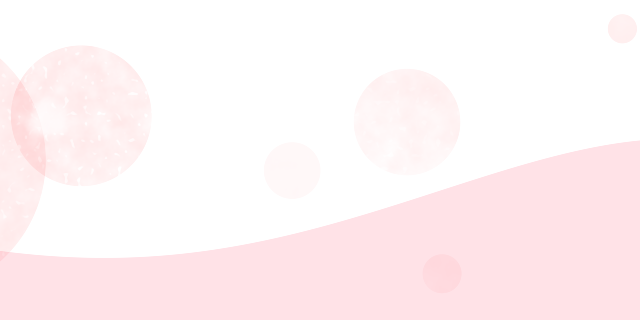
Write a Shadertoy shader that draws this background.

```glsl
// Pale watercolour discs floating over a white page with a pink hill below.
// The hill is a smooth polynomial curve; each disc multiplies the page by a
// rosy wash whose pigment is mottled with gradient noise.

// All lengths are in canvas heights, origin at the lower left.
const vec3 PAPER = vec3(1.0);
const vec3 HILL_PINK = vec3(1.0, 0.886, 0.906);
const vec3 ABSORPTION = vec3(0.0, 1.0, 0.98);   // light removed by pigment

const vec2 HILL_VALLEY = vec2(0.3255, 0.194);   // lowest point of the curve
const vec3 HILL_SHAPE = vec3(0.218, 0.018, -0.0418); // t^2, t^3, t^4 terms

const int DISC_COUNT = 6;
// Centre x, centre y, radius, pigment strength
const vec4 DISCS[DISC_COUNT] = vec4[](
    vec4(-0.281, 0.500, 0.424, 0.068),
    vec4(0.254, 0.638, 0.220, 0.062),
    vec4(0.913, 0.467, 0.0885, 0.028),
    vec4(1.272, 0.6185, 0.1665, 0.040),
    vec4(1.945, 0.910, 0.0456, 0.060),
    vec4(1.3815, 0.1445, 0.061, 0.038));
// Pigment drift x, drift y, mottling, fleck amount
const vec4 WASHES[DISC_COUNT] = vec4[](
    vec4(0.00, 0.00, 0.6, 0.5),
    vec4(-0.10, 0.08, 0.9, 0.7),
    vec4(0.00, 0.00, 0.25, 0.0),
    vec4(0.18, 0.40, 0.9, 0.3),
    vec4(0.00, 0.00, 0.3, 0.0),
    vec4(0.10, 0.05, 0.4, 0.0));

const float BLOTCH_SCALE = 14.0;
const float FLECK_SCALE = 48.0;
const vec2 BLOOM_CENTRE = vec2(0.150, 0.625);   // washed-out patch
const float BLOOM_RADIUS = 0.075;
const float BLOOM_FADE = 0.55;

vec2 hashGradient(vec2 cell) {
    vec2 p = fract(cell * vec2(0.1031, 0.1030));
    p += dot(p, p.yx + 33.33);
    float angle = 6.28318 * fract((p.x + p.y) * p.x * 7.31);
    return vec2(cos(angle), sin(angle));
}

float gradientNoise(vec2 p) {
    vec2 cell = floor(p), f = fract(p);
    vec2 s = f * f * f * (f * (f * 6.0 - 15.0) + 10.0);
    vec2 e = vec2(1.0, 0.0);
    float a = dot(hashGradient(cell), f);
    float b = dot(hashGradient(cell + e.xy), f - e.xy);
    float c = dot(hashGradient(cell + e.yx), f - e.yx);
    float d = dot(hashGradient(cell + e.xx), f - e.xx);
    return mix(mix(a, b, s.x), mix(c, d, s.x), s.y);
}

float fbm(vec2 p) {
    float sum = 0.0, amplitude = 0.7;
    for (int i = 0; i < 4; i++) {
        sum += amplitude * gradientNoise(p);
        p = mat2(1.6, 1.2, -1.2, 1.6) * p + 5.7;
        amplitude *= 0.5;
    }
    return sum;
}

// Coverage of a shape from its signed distance, one pixel soft
float coverage(float dist, float pixel) {
    return 1.0 - smoothstep(-0.5 * pixel, 0.5 * pixel, dist);
}

// Approximate signed distance to the hill, negative below its edge
float hillDistance(vec2 p) {
    float t = p.x - HILL_VALLEY.x;
    float height = HILL_VALLEY.y
        + t * t * (HILL_SHAPE.x + t * (HILL_SHAPE.y + t * HILL_SHAPE.z));
    float slope = t * (2.0 * HILL_SHAPE.x
        + t * (3.0 * HILL_SHAPE.y + t * 4.0 * HILL_SHAPE.z));
    return (p.y - height) / sqrt(1.0 + slope * slope);
}

// Relative pigment density inside a disc; local runs from -1 to 1
float pigment(vec2 p, vec2 local, vec4 wash, float seed) {
    vec2 q = p + seed * 3.7 + 20.0;
    float blotches = fbm(q * BLOTCH_SCALE);
    float flecks = smoothstep(0.28, 0.48, gradientNoise(q * FLECK_SCALE));
    float density = 1.0 + wash.z * blotches + dot(wash.xy, local);
    return max(density - wash.w * flecks, 0.0);
}

void mainImage(out vec4 fragColor, in vec2 fragCoord) {
    float pixel = 1.0 / iResolution.y;
    vec2 p = fragCoord * pixel;

    // Page and hill
    vec3 color = mix(PAPER, HILL_PINK, coverage(hillDistance(p), pixel));

    // Ragged pale bloom that lightens the washes
    float ragged = length(p - BLOOM_CENTRE) + 0.03 * fbm(p * 18.0 + 9.0);
    float bloom = 1.0 - BLOOM_FADE
        * (1.0 - smoothstep(0.5 * BLOOM_RADIUS, BLOOM_RADIUS, ragged));

    // Translucent discs
    for (int i = 0; i < DISC_COUNT; i++) {
        vec4 disc = DISCS[i];
        vec2 offset = p - disc.xy;
        float mask = coverage(length(offset) - disc.z, pixel);
        float density = pigment(p, offset / disc.z, WASHES[i], float(i));
        color *= 1.0 - ABSORPTION * disc.w * density * bloom * mask;
    }
    fragColor = vec4(color, 1.0);
}
```
